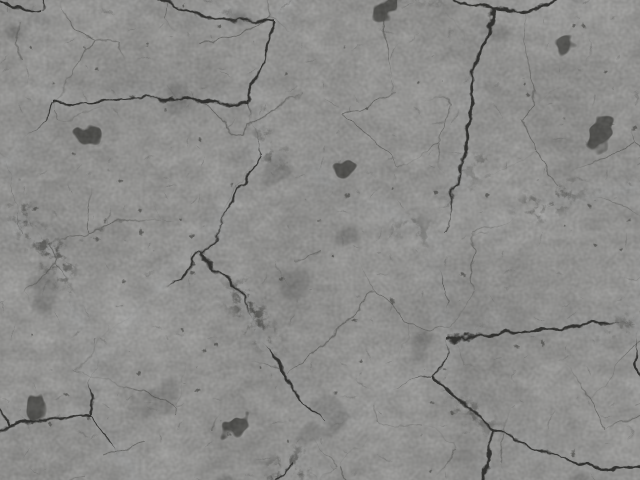
This texture is drawn by a Shadertoy shader. Its source:

```glsl
// Weathered grey concrete slab with branching cracks, chipped pits and fine scratches.

const vec3 CONCRETE = vec3(0.563, 0.562, 0.556);
const vec3 DUST = vec3(0.600, 0.606, 0.608);      // pale bloom beside cracks
const vec3 STAIN = vec3(0.425, 0.425, 0.420);
const vec3 PIT = vec3(0.290, 0.290, 0.280);
const vec3 CRACK = vec3(0.175, 0.175, 0.168);
const float SLAB_SIZE = 0.37;        // spacing of the main cracks
const float SHARD_SIZE = 0.16;       // spacing of the hairlines
const float CRACK_WIDTH = 0.0042;    // largest half width
const float HAIR_WIDTH = 0.0010;
const float MOTTLE = 0.11;
const float STREAK = 0.12;
const float GRAIN = 0.055;

vec2 hash2(vec2 p) {
    vec3 q = fract(p.xyx * vec3(0.1031, 0.1030, 0.0973));
    q += dot(q, q.yzx + 33.33);
    return fract((q.xx + q.yz) * q.zy);
}

float gradientNoise(vec2 p) {
    vec2 i = floor(p), f = fract(p);
    vec2 u = f * f * f * (f * (f * 6.0 - 15.0) + 10.0);
    vec2 e = vec2(0.0, 1.0);
    float a = dot(hash2(i) * 2.0 - 1.0, f);
    float b = dot(hash2(i + e.yx) * 2.0 - 1.0, f - e.yx);
    float c = dot(hash2(i + e.xy) * 2.0 - 1.0, f - e.xy);
    float d = dot(hash2(i + e.yy) * 2.0 - 1.0, f - e.yy);
    return mix(mix(a, b, u.x), mix(c, d, u.x), u.y);
}

float fbm(vec2 p) {
    float sum = 0.0, amp = 0.5;
    for (int i = 0; i < 4; i++) {
        sum += amp * gradientNoise(p);
        p = mat2(1.6, 1.2, -1.2, 1.6) * p + 7.3;
        amp *= 0.5;
    }
    return sum;
}

vec2 jagged(vec2 p) {
    vec2 bend = vec2(fbm(p * 4.0 + 3.1), fbm(p * 4.0 + 41.7)) * 0.11;
    vec2 chip = vec2(fbm(p * 27.0 + 9.2), fbm(p * 27.0 + 63.4)) * 0.021;
    return p + bend + chip;
}

// Voronoi borders: x = distance in canvas units, y = random value per border
vec2 crackField(vec2 p, float size) {
    p /= size;
    vec2 home = floor(p), f = fract(p), nearCell, nearPoint;
    float best = 9.0;
    for (int y = -1; y <= 1; y++)
    for (int x = -1; x <= 1; x++) {
        vec2 cell = vec2(x, y);
        vec2 r = cell + hash2(home + cell) - f;
        if (dot(r, r) < best) { best = dot(r, r); nearPoint = r; nearCell = cell; }
    }
    vec2 border = vec2(9.0, 0.0);
    for (int y = -2; y <= 2; y++)
    for (int x = -2; x <= 2; x++) {
        vec2 cell = nearCell + vec2(x, y);
        vec2 r = cell + hash2(home + cell) - f;
        vec2 gap = r - nearPoint;
        if (dot(gap, gap) > 1e-4) {
            float d = dot(0.5 * (nearPoint + r), normalize(gap));
            if (d < border.x)
                border = vec2(d, hash2(2.0 * home + cell + nearCell + 17.0).x);
        }
    }
    return vec2(border.x * size, border.y);
}

// Randomly turned blobs, one at most per grid cell; returns coverage
float scatter(vec2 p, float size, float density, float radius, float stretch, float soft) {
    vec2 home = floor(p / size);
    float cover = 0.0;
    float rough = gradientNoise(p * 0.9 / radius) * radius * 0.9;
    for (int y = -1; y <= 1; y++)
    for (int x = -1; x <= 1; x++) {
        vec2 cell = home + vec2(x, y);
        vec2 place = hash2(cell + size * 731.0), kind = hash2(cell + 57.0 + size * 311.0);
        float turn = 6.2832 * place.x * 3.0, c = cos(turn), s = sin(turn);
        vec2 q = mat2(c, s, -s, c) * (p - (cell + place) * size);
        q.x /= mix(1.0, stretch, kind.y);
        float d = length(q) - radius * mix(0.4, 1.0, place.y) + rough;
        cover = max(cover, step(kind.x, density) * (1.0 - smoothstep(-soft, soft, d)));
    }
    return cover;
}

void mainImage(out vec4 fragColor, in vec2 fragCoord) {
    vec2 p = fragCoord / iResolution.y;
    float soft = max(1.0 / iResolution.y, 0.0016);

    // Mottled, faintly streaked surface
    float tone = MOTTLE * fbm(p * 4.5) + STREAK * fbm(p * vec2(19.0, 32.0) + 5.0)
               + GRAIN * gradientNoise(p * 125.0);
    vec3 color = CONCRETE + tone;

    // Crack network, opening and closing along its length
    vec2 w = jagged(p + 2.7);
    vec2 slab = crackField(w, SLAB_SIZE);
    vec2 shard = crackField(w + 5.3, SHARD_SIZE);
    float opening = smoothstep(-0.25, 0.5, gradientNoise(p * 6.5 + 20.0) + 0.7 * slab.y - 0.32);
    float slabWidth = CRACK_WIDTH * opening * (0.75 + 0.9 * gradientNoise(p * 45.0));
    float crack = (1.0 - smoothstep(slabWidth - soft, slabWidth + soft, slab.x))
                * smoothstep(0.02, 0.45, opening);
    float hairShow = smoothstep(0.0, 0.35, gradientNoise(p * 5.0 + 80.0) + 0.6 * shard.y - 0.32);
    float hair = (1.0 - smoothstep(HAIR_WIDTH - soft, HAIR_WIDTH + soft, shard.x)) * hairShow;

    // Pale dust along cracks and crumbled stone beside them
    float bloom = exp(-slab.x * 45.0) * smoothstep(-0.25, 0.3, fbm(p * 14.0 + 31.0));
    color = mix(color, DUST + tone, 0.65 * bloom);
    float crumbZone = smoothstep(0.12, 0.4, gradientNoise(p * 4.2 + 12.0))
                    * (1.0 - smoothstep(0.005, 0.055, slab.x));
    float crumbs = crumbZone * smoothstep(0.0, 0.2, fbm(p * 38.0 + 70.0));

    // Stains, scratches, pits and specks
    float stain = scatter(p, 0.23, 0.35, 0.034, 1.8, 0.012);
    float scratch = scatter(w, 0.045, 0.42, 0.0016, 7.0, soft);
    float pit = scatter(p + 0.31, 0.27, 0.36, 0.022, 2.0, 0.003);
    float speck = scatter(p, 0.075, 0.28, 0.0042, 1.8, soft);
    color = mix(color, STAIN + tone, 0.5 * stain);
    color = mix(color, STAIN, 0.6 * scratch);
    color = mix(color, PIT + tone, 0.75 * crumbs);
    color = mix(color, PIT + 0.8 * tone, 0.88 * pit);
    color = mix(color, PIT, 0.7 * speck);
    color = mix(color, PIT, 0.65 * hair);
    color = mix(color, CRACK, 0.95 * crack);

    fragColor = vec4(color, 1.0);
}
```
